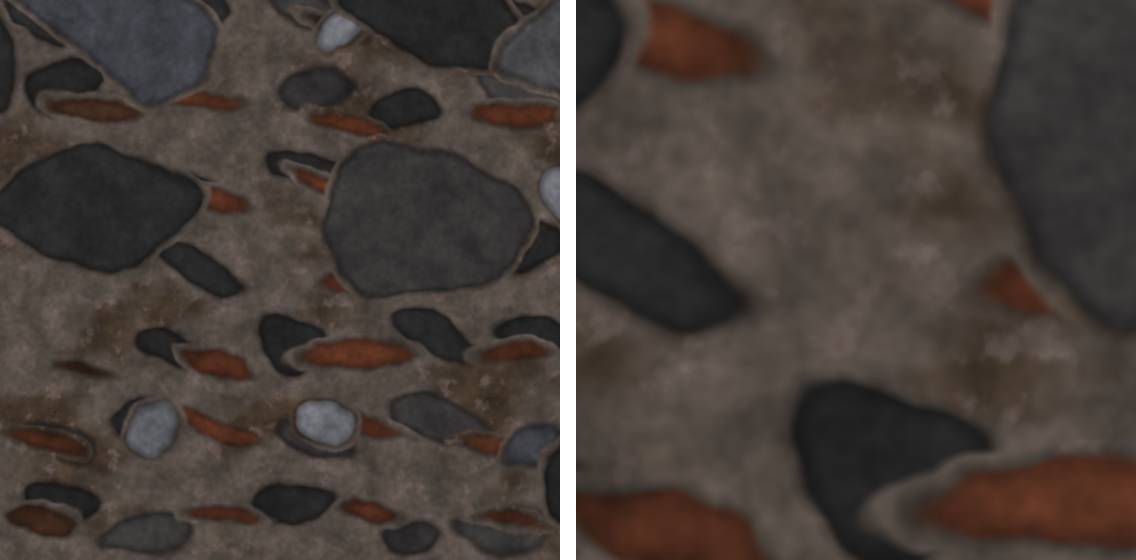
Left: the whole. Right: its middle third, enlarged.
This texture is drawn by a WebGL 1 fragment shader. Its source:

```glsl
precision highp float;
// Old rubble wall: large slates, flat red bricks and pale cobbles bedded in
// brown mortar. Each layer scatters noise-warped polygons over a jittered grid;
// every stone clears a mortar joint around itself before it is painted.

uniform vec2 u_resolution;

#define SOFT_EDGE 0.0035
#define JOINT 0.012
#define BED_TILT -0.16
#define CORNER_SHARPNESS 110.0
#define COARSE_WARP 0.022
#define FINE_WARP 0.006
#define STONE_MOTTLE 0.24
#define MORTAR_MOTTLE 0.30
#define GRAIN 0.10
#define CONTACT_SHADE 0.26
#define SEED 4.0

const float TAU = 6.2831853;
const vec3 DARK_SLATE = vec3(0.150, 0.147, 0.147);
const vec3 GREY_STONE = vec3(0.210, 0.200, 0.200);
const vec3 BLUE_STONE = vec3(0.235, 0.238, 0.260);
const vec3 OLIVE_STONE = vec3(0.290, 0.280, 0.255);
const vec3 PALE_STONE = vec3(0.400, 0.405, 0.425);
const vec3 RED_BRICK = vec3(0.340, 0.190, 0.130);
const vec3 BROWN_BRICK = vec3(0.260, 0.170, 0.125);
const vec3 MORTAR = vec3(0.325, 0.290, 0.265);
const vec3 EARTH = vec3(0.250, 0.200, 0.160);
const vec3 PINK_LIME = vec3(0.390, 0.335, 0.320);

vec2 hash2(vec2 p) {
  vec3 q = fract(vec3(p.xyx) * vec3(0.1031, 0.1030, 0.0973));
  q += dot(q, q.yzx + 33.33);
  return fract((q.xx + q.yz) * q.zy);
}

float gradientAt(vec2 cell, vec2 offset) {
  float angle = TAU * hash2(cell + 91.0).x;
  return dot(vec2(cos(angle), sin(angle)), offset);
}

float noise(vec2 p) {
  vec2 i = floor(p), f = fract(p);
  vec2 u = f * f * f * (f * (f * 6.0 - 15.0) + 10.0);
  vec2 e = vec2(1.0, 0.0);
  return mix(mix(gradientAt(i, f), gradientAt(i + e, f - e), u.x),
             mix(gradientAt(i + e.yx, f - e.yx), gradientAt(i + 1.0, f - 1.0), u.x), u.y);
}

float fbm(vec2 p) {
  float sum = 0.0, amp = 1.0;
  for (int i = 0; i < 4; i++) {
    sum += amp * noise(p);
    p = mat2(1.6, 1.2, -1.2, 1.6) * p + 7.3;
    amp *= 0.55;
  }
  return sum;
}

// Distance to an irregular, softly cornered polygon around an ellipse.
float stoneDistance(vec2 p, vec2 radii, vec2 id) {
  float sum = 0.0;
  for (int k = 0; k < 7; k++) {
    vec2 rnd = hash2(id + float(k) * 5.7);
    float angle = (float(k) + 0.7 * rnd.x) * TAU / 7.0;
    vec2 normal = normalize(vec2(cos(angle), sin(angle)) / radii);
    float reach = length(normal * radii) * mix(0.74, 1.1, rnd.y);
    sum += exp(CORNER_SHARPNESS * min(dot(p, normal) - reach, 0.6));
  }
  return log(sum + 1e-20) / CORNER_SHARPNESS;
}

float cover(float d) {
  return 1.0 - smoothstep(-SOFT_EDGE, SOFT_EDGE, d);
}

// Paints one layer of stones; traits = presence, tilt spread, joint, layer seed.
void paintLayer(inout vec3 col, vec2 p, vec3 mortar, float mottle, vec2 cell,
                vec2 radii, vec4 traits, vec3 a, vec3 b, vec3 c) {
  vec2 home = floor(p / cell);
  for (int j = -1; j <= 1; j++) {
    for (int i = -1; i <= 1; i++) {
      vec2 id = home + vec2(float(i), float(j));
      vec2 key = id + 37.0 * traits.w + SEED + 50.0;
      vec2 place = hash2(key), look = hash2(key + 17.3), size = hash2(key + 41.9);
      if (look.x > traits.x) continue;
      vec2 q = p - (id + 0.5 + 0.45 * (place - 0.5)) * cell;
      float tilt = BED_TILT + traits.y * (look.y - 0.5);
      q = mat2(cos(tilt), -sin(tilt), sin(tilt), cos(tilt)) * q;
      float d = stoneDistance(q, radii * mix(vec2(0.78), vec2(1.15), size), key);
      float pick = fract(look.x * 13.7 + size.y);
      vec3 stone = pick < 0.42 ? a : (pick < 0.78 ? b : c);
      stone *= (0.9 + 0.2 * size.x) * (1.0 + STONE_MOTTLE * mottle);
      stone *= 1.0 - CONTACT_SHADE * smoothstep(-0.014, 0.0, d);
      float shade = CONTACT_SHADE * (1.0 - smoothstep(0.0, 0.010, d));
      col = mix(col, mortar * (1.0 - shade), cover(d - traits.z));
      col = mix(col, stone, cover(d));
    }
  }
}

void main() {
  vec2 uv = gl_FragCoord.xy / u_resolution;
  vec2 p = uv + COARSE_WARP * vec2(noise(uv * 8.0), noise(uv * 8.0 + 31.0));
  p += FINE_WARP * vec2(noise(uv * 34.0), noise(uv * 34.0 + 57.0));

  // Mortar: earthy patches, lime flecks and soft mottling
  float mottle = fbm(uv * 16.0 + 11.0);
  float patches = fbm(uv * vec2(4.0, 6.0) + 23.0);
  vec3 mortar = mix(MORTAR, EARTH, smoothstep(0.02, 0.55, patches));
  mortar = mix(mortar, PINK_LIME, 0.7 * smoothstep(0.15, 0.6, fbm(uv * 27.0 + 3.0)));
  mortar *= 1.0 + MORTAR_MOTTLE * mottle;
  vec3 col = mortar;

  // Stones, from small filling to large slabs
  paintLayer(col, p, mortar, mottle, vec2(0.075, 0.055), vec2(0.019, 0.011),
             vec4(0.40, 1.6, 0.0, 1.0), EARTH, PINK_LIME, GREY_STONE);
  paintLayer(col, p, mortar, mottle, vec2(0.21, 0.15), vec2(0.082, 0.045),
             vec4(0.82, 0.8, JOINT, 2.0), DARK_SLATE, GREY_STONE, DARK_SLATE);
  paintLayer(col, p, mortar, mottle, vec2(0.25, 0.145), vec2(0.095, 0.023),
             vec4(0.80, 0.45, JOINT, 3.0), RED_BRICK, BROWN_BRICK, RED_BRICK);
  paintLayer(col, p, mortar, mottle, vec2(0.42, 0.38), vec2(0.055, 0.048),
             vec4(0.75, 2.0, JOINT, 4.0), PALE_STONE, PALE_STONE, BLUE_STONE);
  paintLayer(col, p, mortar, mottle, vec2(0.47, 0.38), vec2(0.19, 0.135),
             vec4(0.88, 1.1, JOINT, 5.0), GREY_STONE, DARK_SLATE,
             mix(BLUE_STONE, OLIVE_STONE, step(0.5, hash2(floor(p / 0.5) + 8.0).x) * 0.3));

  // Fine surface grain
  col *= 1.0 + GRAIN * (noise(uv * 95.0) + noise(uv * 52.0 + 19.0));
  gl_FragColor = vec4(clamp(col, 0.0, 1.0), 1.0);
}
```
